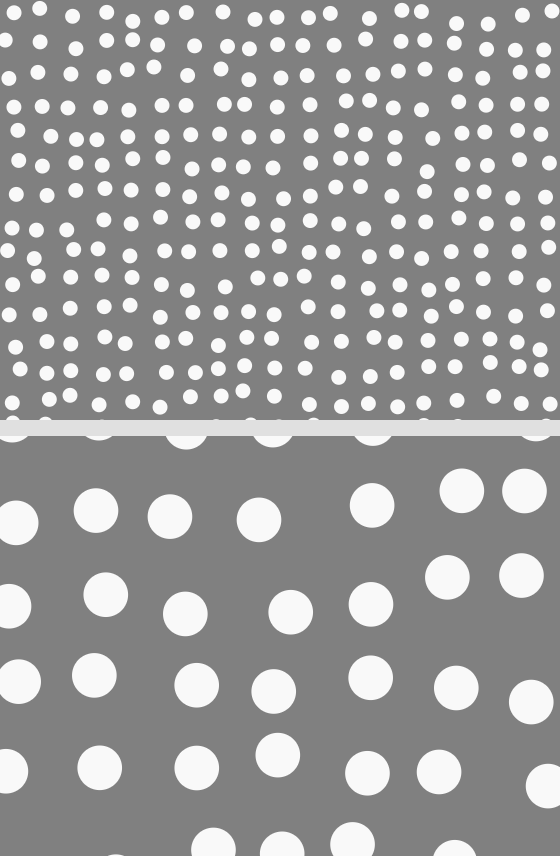
Top: the whole. Bottom: its middle third, enlarged.
Reproduce this pattern procedurally as a WebGL 1 fragment shader.

```glsl
precision highp float;
// Pale round dots of one size on a flat grey ground. They sit on a square
// lattice, each shifted by layered sines (a slow drift shared by neighbours)
// and by a hashed jitter of its own. Lengths are in canvas heights.

uniform vec2 u_resolution;

#define CELL 0.0704                      // lattice spacing
#define RADIUS 0.0177                    // dot radius
#define ORIGIN vec2(-0.004, 0.012)       // lower left corner of the lattice
#define JITTER 0.17                      // own shift of a dot, in cells
#define DRIFT 0.08                       // height of each drift wave, in cells
#define SEED vec2(17.0, 43.0)
#define GROUND_COLOR vec3(0.502)
#define DOT_COLOR vec3(0.976)

// Two random values in 0..1 for a lattice cell
vec2 hash2(vec2 p) {
    vec3 q = fract(p.xyx * vec3(0.1031, 0.1030, 0.0973));
    q += dot(q, q.yzx + 33.33);
    return fract((q.xx + q.yz) * q.zy);
}

// Smooth displacement shared by neighbouring cells
vec2 drift(vec2 id) {
    vec2 coarse = sin(vec2(dot(id, vec2(0.43, 0.91)), dot(id, vec2(0.97, -0.38))));
    vec2 fine = sin(vec2(dot(id, vec2(-1.27, 0.74)), dot(id, vec2(0.69, 1.33))) + 2.1);
    return DRIFT * (coarse + fine);
}

// Centre of the dot that belongs to a cell, in cells
vec2 dotCentre(vec2 id) {
    vec2 jitter = JITTER * (2.0 * hash2(id + SEED) - 1.0);
    return id + 0.5 + jitter + drift(id);
}

void main() {
    vec2 p = (gl_FragCoord.xy / u_resolution.y - ORIGIN) / CELL;
    vec2 home = floor(p);

    // Distance to the nearest dot centre among the neighbouring cells
    float nearest = 4.0;
    for (int j = -1; j <= 1; j++) {
        for (int i = -1; i <= 1; i++) {
            vec2 id = home + vec2(float(i), float(j));
            nearest = min(nearest, distance(p, dotCentre(id)));
        }
    }

    // Edge smoothed over one pixel
    float edge = nearest * CELL - RADIUS;
    float coverage = clamp(0.5 - edge * u_resolution.y, 0.0, 1.0);
    gl_FragColor = vec4(mix(GROUND_COLOR, DOT_COLOR, coverage), 1.0);
}
```
